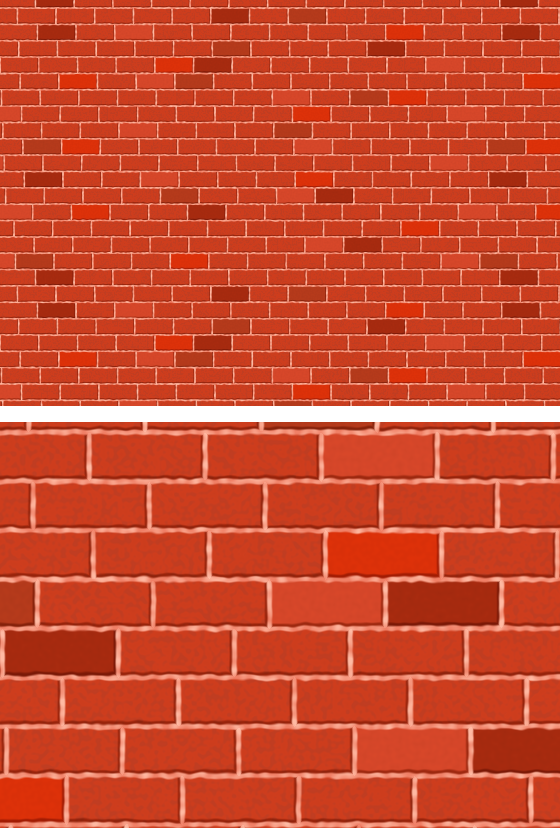
Top, the full canvas; bottom, a detail of the centre.
A WebGL 2 fragment shader for this texture:

```glsl
#version 300 es
precision highp float;
// Red brick wall in running bond with thin pale mortar joints.
// Each course is shifted by half a brick plus a slow drift; stepped columns
// tint a few bricks per 12 by 17 block, and gradient noise adds the wear.

uniform vec2 u_resolution;
out vec4 fragColor;

// Sizes in units of the canvas height
const vec2 BRICK = vec2(0.0953, 0.04026);   // pitch, joint included
const float JOINT_HALF = 0.0020;
const vec2 SHADOW_WIDTH = vec2(0.0018, 0.0025);
const vec2 TILE = vec2(12.0, 17.0);         // bricks before tints repeat

const vec3 FACE = vec3(0.810, 0.241, 0.115);
const vec3 FACE_WORN = vec3(0.745, 0.236, 0.130);
const vec3 DARK = vec3(0.650, 0.165, 0.060);
const vec3 BROWN = vec3(0.705, 0.225, 0.105);
const vec3 BRIGHT = vec3(0.860, 0.190, 0.035);
const vec3 PALE = vec3(0.835, 0.275, 0.160);
const vec3 MORTAR = vec3(0.940, 0.500, 0.400);
const vec3 MORTAR_LIGHT = vec3(1.000, 0.730, 0.640);
const vec3 SHADOW_TINT = vec3(0.74, 0.58, 0.38);

float hash(vec2 p) {
    vec3 q = fract(p.xyx * vec3(0.1031, 0.1030, 0.0973));
    q += dot(q, q.yzx + 33.33);
    return fract((q.x + q.y) * q.z);
}

vec2 gradient(vec2 cell) {
    float angle = 6.2832 * hash(cell);
    return vec2(cos(angle), sin(angle));
}

// Gradient noise, roughly -0.7 to 0.7
float noise(vec2 p) {
    vec2 i = floor(p), f = p - i;
    vec2 u = f * f * f * (f * (f * 6.0 - 15.0) + 10.0);
    vec2 e = vec2(1.0, 0.0);
    float a = dot(gradient(i), f);
    float b = dot(gradient(i + e), f - e);
    float c = dot(gradient(i + e.yx), f - e.yx);
    float d = dot(gradient(i + e.xx), f - e.xx);
    return mix(mix(a, b, u.x), mix(c, d, u.x), u.y);
}

// Joint position of a course, in bricks; one course in the block jumps
float courseShift(float course) {
    float drift = 0.018 * course - 0.07 + 0.18 * step(12.5, course);
    return 0.5 * course + drift;
}

// True for at most one brick per course, stepped so that tints spread out
bool isChosen(vec2 id, float stride, float phase, float share) {
    float column = floor(TILE.x * fract(stride * id.y + phase));
    return id.x == column && hash(vec2(id.y, 50.0 * phase)) < share;
}

vec3 brickColour(vec2 id, float wear) {
    if (isChosen(id, 0.618, 0.83, 0.62)) return DARK;
    if (isChosen(id, 0.382, 0.27, 0.55)) return BROWN;
    if (isChosen(id, 0.707, 0.41, 0.50)) return BRIGHT;
    if (isChosen(id, 0.293, 0.64, 0.65)) return PALE;
    return mix(FACE, FACE_WORN, wear);
}

// Soft band that is 1 below the given width
float band(float dist, float width, float blur) {
    return 1.0 - smoothstep(width - blur, width + blur, dist);
}

void main() {
    vec2 p = gl_FragCoord.xy / u_resolution.y;
    float blur = max(0.65 / u_resolution.y, 0.0011);

    // Roughened wall coordinates, courses counted downward
    vec2 wobble = vec2(noise(p * 70.0), noise(p * 95.0 + 40.0));
    vec2 wall = vec2(p.x, 1.0 - p.y) + wobble * vec2(0.0006, 0.0019);
    wall /= BRICK;
    wall.y += 0.51;
    float course = mod(floor(wall.y) - 1.0, TILE.y) + 1.0;
    wall.x -= courseShift(course);

    // Distances from the edges of the brick
    vec2 id = vec2(mod(floor(wall.x), TILE.x), course);
    vec2 near = fract(wall) * BRICK;
    vec2 far = BRICK - near;
    vec2 edges = min(near, far);
    float edge = min(edges.x, edges.y);

    // Face with fine grain and worn patches
    float grain = noise(p * 210.0 + 11.0);
    float wear = smoothstep(-0.15, 0.35, grain + 0.25 * noise(p * 60.0));
    vec3 colour = brickColour(id, wear);
    colour *= 1.0 + 0.03 * grain;

    // Shaded lower and right rims
    vec2 rim = far - SHADOW_WIDTH;
    float shade = band(min(rim.x, rim.y), JOINT_HALF, blur);
    colour *= mix(vec3(1.0), SHADOW_TINT, shade);

    // Mortar, uneven in width and brightness, clearer in upright joints
    float patchy = noise(p * 120.0 + 80.0);
    float upright = step(edges.x, edges.y);
    float halfWidth = JOINT_HALF + 0.0006 * patchy;
    float light = clamp(0.35 + 0.25 * upright + 1.1 * patchy, 0.0, 1.0);
    vec3 mortar = mix(MORTAR, MORTAR_LIGHT, light);
    colour = mix(colour, mortar, band(edge, halfWidth, blur));

    fragColor = vec4(colour, 1.0);
}
```
